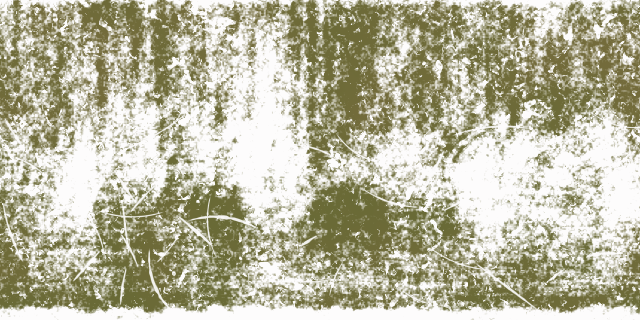
This texture is drawn by a WebGL 1 fragment shader. Its source:

```glsl
precision highp float;
// Worn olive paint on a white wall: vertical streaks, grain, chips and scratches.
uniform vec2 u_resolution;

#define OLIVE_WARM vec3(0.45, 0.42, 0.23)
#define OLIVE_COOL vec3(0.41, 0.415, 0.21)
#define WALL vec3(0.992, 0.988, 0.99)
#define PAINT_LEVEL 0.40
#define FADE_LOW -0.32
#define FADE_HIGH 0.78
#define GRAIN 0.75
#define STREAKS 1.15
#define SCRATCHES 38
#define SCRATCH_WIDTH 0.0045

float hash(vec2 p) {
  vec3 q = fract(p.xyx * vec3(0.1031, 0.1030, 0.0973));
  q += dot(q, q.yzx + 33.33);
  return fract((q.x + q.y) * q.z);
}

float noise(vec2 p) {
  vec2 i = floor(p), f = fract(p);
  f = f * f * (3.0 - 2.0 * f);
  return mix(mix(hash(i), hash(i + vec2(1.0, 0.0)), f.x),
             mix(hash(i + vec2(0.0, 1.0)), hash(i + 1.0), f.x), f.y);
}

// Layered noise centred on zero
float fbm(vec2 p) {
  float sum = 0.0, amp = 0.5;
  for (int i = 0; i < 4; i++) {
    sum += amp * (noise(p) - 0.5);
    p = p * 2.03 + 17.3;
    amp *= 0.5;
  }
  return sum;
}

vec2 turn(vec2 p, float a) {
  float c = cos(a), s = sin(a);
  return vec2(c * p.x + s * p.y, c * p.y - s * p.x);
}

float blob(vec2 p, vec2 centre, vec2 radius) {
  vec2 q = (p - centre) / radius;
  return exp(-dot(q, q));
}

// Round chips, one per cell, most of them tiny
float chips(vec2 p, float scale, float share) {
  vec2 q = p * scale + 1.2 * vec2(noise(p * scale * 1.7), noise(p * scale * 1.7 + 40.0));
  vec2 cell = floor(q);
  vec2 centre = 0.3 + 0.4 * vec2(hash(cell + 3.0), hash(cell + 71.0));
  float radius = 0.12 + 0.2 * hash(cell + 29.0);
  float d = length(fract(q) - centre);
  return step(hash(cell + 11.0), share) * smoothstep(radius + 0.08, radius - 0.08, d);
}

// Thin bent strokes that bare the wall
float scratches(vec2 p, float px) {
  float bare = 0.0;
  float rough = 0.4 + 0.9 * noise(p * 75.0);
  for (int i = 0; i < SCRATCHES; i++) {
    float id = float(i) * 7.0 + 5.0;
    vec2 centre = vec2(2.0 * hash(vec2(id, 1.0)), 0.06 + 0.56 * hash(vec2(id, 2.0)));
    vec2 q = turn(p - centre, 3.14 * hash(vec2(id, 3.0)));
    float reach = 0.03 + 0.1 * hash(vec2(id, 4.0));
    q.y += (hash(vec2(id, 5.0)) - 0.5) * 5.0 * q.x * q.x;
    float taper = max(0.0, 1.0 - abs(q.x) / reach);
    float width = SCRATCH_WIDTH * (0.25 + hash(vec2(id, 6.0))) * sqrt(taper) * rough;
    float line = smoothstep(width + px, width - px * 0.5, abs(q.y));
    bare = max(bare, line * smoothstep(0.0, 0.15, taper));
  }
  return bare;
}

// Broad layout of painted and bare areas
float layout(vec2 p) {
  vec2 w = p + 0.16 * vec2(fbm(p * 7.0), fbm(p * 7.0 + 50.0));
  float band = exp(-pow((w.y - 0.47) / 0.14, 2.0));
  float d = PAINT_LEVEL - 0.6 * band;
  d -= 0.75 * blob(w, vec2(0.82, 0.62), vec2(0.11, 0.42));
  d -= 0.40 * blob(w, vec2(1.53, 0.5), vec2(0.13, 0.24));
  d -= 0.50 * blob(w, vec2(1.95, 0.36), vec2(0.12, 0.18));
  d += 0.75 * blob(w, vec2(1.10, 0.36), vec2(0.14, 0.12));
  d += 0.70 * blob(w, vec2(1.06, 0.63), vec2(0.10, 0.14));
  d += 0.50 * blob(w, vec2(0.69, 0.74), vec2(0.07, 0.14));
  d += 0.50 * blob(w, vec2(0.64, 0.34), vec2(0.07, 0.12));
  return d + 1.2 * fbm(p * vec2(4.5, 3.0) + 9.0);
}

void main() {
  float px = 1.0 / u_resolution.y;
  vec2 p = gl_FragCoord.xy * px;
  float middle = exp(-pow((p.y - 0.47) / 0.22, 2.0));
  float upper = smoothstep(0.45, 0.75, p.y);

  // Streaks, slanted wipes and grain
  float density = layout(p);
  density += STREAKS * fbm(p * vec2(38.0, 5.0)) * (0.6 + 0.6 * upper);
  density += 1.5 * middle * fbm(turn(p, -0.35 + 0.5 * fbm(p * 3.0)) * vec2(34.0, 7.0));
  density += 0.8 * (1.0 - upper) * fbm(p * vec2(7.0, 75.0));
  density += 0.9 * fbm(p * 30.0);
  density += GRAIN * (noise(p * 105.0) - 0.5) + GRAIN * 0.8 * (noise(p * 215.0 + 8.0) - 0.5);

  // Chips and ragged top and bottom edges
  density -= 0.5 * chips(p, 52.0, 0.35) + 0.7 * chips(p + 5.0, 24.0, 0.13);
  float ragged = 0.05 * fbm(vec2(p.x * 22.0, p.y * 8.0));
  density += 0.3 * exp(-pow((p.y - 0.065) / 0.03, 2.0));
  density -= 1.1 * smoothstep(0.045, 0.02, p.y + ragged);
  density -= 0.7 * smoothstep(0.975, 1.0, p.y + ragged);

  float paint = smoothstep(FADE_LOW, FADE_HIGH, density);
  paint *= 1.0 - 0.92 * scratches(p, px);
  vec3 olive = mix(OLIVE_COOL, OLIVE_WARM, clamp(0.25 + 0.5 * upper + 1.5 * fbm(p * 6.0), 0.0, 1.0));
  gl_FragColor = vec4(mix(WALL, olive, paint), 1.0);
}
```
